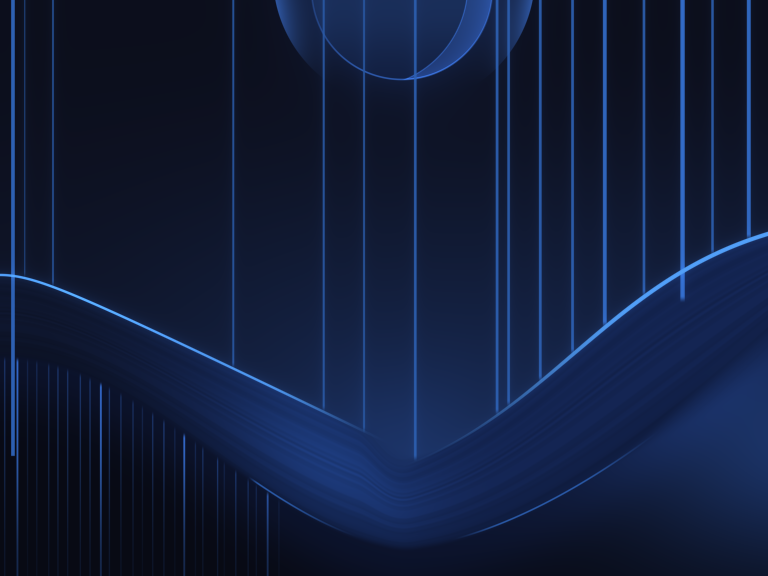
A Shadertoy shader for this background:

```glsl
// A dark blue night scene: vertical light beams fall onto a sweeping ribbon
// while a glass orb hangs at the top edge. The ribbon lies between two
// analytic curves; beams, fine bars and rims are antialiased strokes.

const vec3 NIGHT = vec3(0.046, 0.056, 0.108);
const vec3 DUSK  = vec3(0.090, 0.160, 0.320);
const vec3 ABYSS = vec3(0.030, 0.038, 0.078);
const vec3 BEAM  = vec3(0.190, 0.410, 0.760);
const vec3 CREST = vec3(0.330, 0.640, 0.980);

float hash(float n) { return fract(sin(n * 127.1) * 43758.5453); }

float noise(float t) {
    float f = fract(t);
    return mix(hash(floor(t)), hash(floor(t) + 1.0), f * f * (3.0 - 2.0 * f));
}

float bell(float t, float width) { return exp(-t * t / (width * width)); }

float stroke(float d, float halfWidth, float aa) {
    return 1.0 - smoothstep(halfWidth - aa, halfWidth + aa, abs(d));
}

// Rises over a..b and falls over c..d
float window(float t, float a, float b, float c, float d) {
    return smoothstep(a, b, t) * (1.0 - smoothstep(c, d, t));
}

// Ribbon profile curves
float leftCrest(float x)  { return 0.5226 - 0.485 * (sqrt(x * x + 0.006) - 0.0775); }
float rightCrest(float x) { return 0.385 + 0.26 * tanh((x - 0.995) / 0.305); }

float surface(float x) {
    return mix(leftCrest(x), rightCrest(x), smoothstep(0.62, 0.72, x));
}

float underside(float x) {
    float fall = 0.215 + 0.168 * cos(4.245 * x);
    float rise = 0.05 + 0.77 * pow(max(x - 0.7, 0.0), 1.65);
    return mix(fall, rise, smoothstep(0.66, 0.74, x));
}

// Perpendicular distance from a vertical offset and the curve's slope
float slant(float dy, float h0, float h1) {
    return dy / length(vec2(1.0, (h1 - h0) / 0.004));
}

vec3 sky(vec2 p) {
    float t = (1.0 - smoothstep(0.12, 0.98, p.y)) * (0.4 + 0.6 * smoothstep(0.0, 0.7, p.x));
    return mix(NIGHT, DUSK, t) + vec3(0.02, 0.045, 0.09) * bell(length(p - vec2(0.7, 0.2)), 0.16);
}

vec3 depths(vec2 p) {
    float glow = bell(p.x - 1.42, 0.36) * bell(p.y - 0.24, 0.22);
    float haze = bell(p.y - underside(p.x), 0.09);
    return ABYSS + vec3(0.08, 0.17, 0.34) * glow + vec3(0.015, 0.035, 0.09) * haze;
}

vec3 ribbon(vec2 p, float top, float bottom) {
    float v = (top - p.y) / max(top - bottom, 0.01);
    vec3 col = mix(vec3(0.055, 0.085, 0.175), vec3(0.075, 0.14, 0.315), smoothstep(0.05, 0.55, p.x));
    col += vec3(0.035, 0.085, 0.16) * bell(p.x - 0.58, 0.17) * bell(v - 0.4, 0.5);
    float grain = noise(v * 42.0 + 3.0 * p.x) - 0.5;
    return col * (1.0 + 0.16 * grain) * (1.0 - 0.18 * smoothstep(0.6, 1.0, v));
}

// Glass orb: outer halo shell, inner disc and a lit crescent
vec3 orb(vec3 col, vec2 p, float aa) {
    float shell = length(p - vec2(0.7014, 1.043)) - 0.2275;
    float disc = length(p - vec2(0.698, 1.019)) - 0.157;
    float bite = length(p - vec2(0.634, 1.026)) - 0.178;
    float inShell = 1.0 - smoothstep(-aa, aa, shell);
    float inDisc = 1.0 - smoothstep(-aa, aa, disc);
    float side = smoothstep(0.06, 0.22, abs(p.x - 0.7014));
    float height = smoothstep(0.84, 1.0, p.y);
    col += vec3(0.02, 0.05, 0.11) * exp(-max(disc, 0.0) * 22.0);
    col += vec3(0.13, 0.27, 0.50) * inShell * side * height * exp(shell * 28.0);
    col = mix(col, mix(vec3(0.07, 0.12, 0.25), vec3(0.10, 0.18, 0.35), height), inDisc);
    float lit = inDisc * smoothstep(-aa, aa, bite);
    col += vec3(0.07, 0.14, 0.28) * lit * (0.35 + 0.65 * exp(disc * 30.0));
    col += BEAM * 0.35 * inDisc * stroke(bite, 0.001, aa);
    return col + BEAM * 0.55 * stroke(disc, 0.0014, aa) * (0.4 + 0.6 * bell(p.y - 0.86, 0.07));
}

// Beams: x position and half width
vec3 beams(vec3 col, vec2 p, float aa) {
    vec2 beam[15] = vec2[15](
        vec2(0.043, 0.0009), vec2(0.092, 0.0015), vec2(0.405, 0.0017), vec2(0.562, 0.0018),
        vec2(0.632, 0.0017), vec2(0.721, 0.0023), vec2(0.863, 0.0024), vec2(0.883, 0.0023),
        vec2(0.938, 0.0024), vec2(0.994, 0.0024), vec2(1.050, 0.0033), vec2(1.118, 0.0023),
        vec2(1.185, 0.0038), vec2(1.237, 0.0022), vec2(1.300, 0.0034));
    for (int i = 0; i < 15; i++) {
        float d = p.x - beam[i].x, w = beam[i].y;
        float end = surface(beam[i].x) - 0.054 * step(0.0036, w);
        float above = smoothstep(end - aa, end + 0.012, p.y);
        float power = 0.55 + 130.0 * w;
        col = mix(col, BEAM * power, 0.88 * above * stroke(d, w, aa));
        col += BEAM * 0.09 * power * above * exp(-abs(d) * 160.0);
    }
    float tall = smoothstep(0.207, 0.21, p.y);
    return mix(col, BEAM, 0.9 * tall * stroke(p.x - 0.0225, 0.0032, aa));
}

// Fine bars hanging below the ribbon; every eighth one is bright
vec3 bars(vec3 col, vec2 p, float aa) {
    for (int i = 0; i < 27; i++) {
        float n = float(i);
        float bright = 1.0 - step(0.5, mod(n + 7.0, 8.0));
        float x = 0.0122 + 0.0181 * n + 0.008 * (hash(n) - 0.5) * (1.0 - bright);
        float power = mix(0.12 + 0.28 * hash(n + 40.0), 0.8, bright);
        float below = 1.0 - smoothstep(-0.012, 0.0, p.y - underside(x));
        float fade = 0.35 + 0.65 * smoothstep(0.0, 0.25, p.y);
        col += BEAM * power * below * fade * stroke(p.x - x, 0.0011 + 0.0005 * bright, aa);
    }
    return col;
}

void mainImage(out vec4 fragColor, in vec2 fragCoord) {
    vec2 p = fragCoord / iResolution.y;
    p.x *= 4.0 / 3.0 * iResolution.y / iResolution.x;
    float aa = 0.75 / iResolution.y;
    float top = surface(p.x), bottom = underside(p.x);

    // Layers from back to front
    vec3 upper = orb(sky(p), p, aa);
    float softTop = aa + 0.035 * bell(p.x - 0.665, 0.06);
    float softBottom = 0.008 + 0.05 * smoothstep(1.05, 1.33, p.x);
    vec3 lower = bars(depths(p), p, aa);
    lower = mix(lower, ribbon(p, top, bottom), smoothstep(-softBottom, softBottom, p.y - bottom));
    vec3 col = mix(lower, upper, smoothstep(-softTop, softTop, p.y - top));
    col = beams(col, p, aa);

    // Glowing crests and underside rims
    float dl = slant(p.y - leftCrest(p.x), leftCrest(p.x - 0.002), leftCrest(p.x + 0.002));
    float dr = slant(p.y - rightCrest(p.x), rightCrest(p.x - 0.002), rightCrest(p.x + 0.002));
    float du = slant(p.y - bottom, underside(p.x - 0.002), underside(p.x + 0.002));
    float leftLit = (1.0 - smoothstep(0.45, 0.68, p.x)) * (0.8 + 0.2 * bell(p.x - 0.15, 0.15));
    float rightLit = smoothstep(0.68, 1.12, p.x);
    col = mix(col, CREST, leftLit * stroke(dl, 0.0021, aa));
    col = mix(col, CREST * 0.88, rightLit * stroke(dr, mix(0.0014, 0.0036, rightLit), aa));
    col += BEAM * 0.16 * (leftLit * exp(-abs(dl) * 110.0) + rightLit * exp(-abs(dr) * 110.0));
    float rim = window(p.x, 0.43, 0.45, 0.48, 0.63) + window(p.x, 0.78, 0.88, 1.0, 1.15);
    col = mix(col, BEAM * 0.95, 0.85 * rim * stroke(du, 0.0014, aa));

    fragColor = vec4(col, 1.0);
}
```
